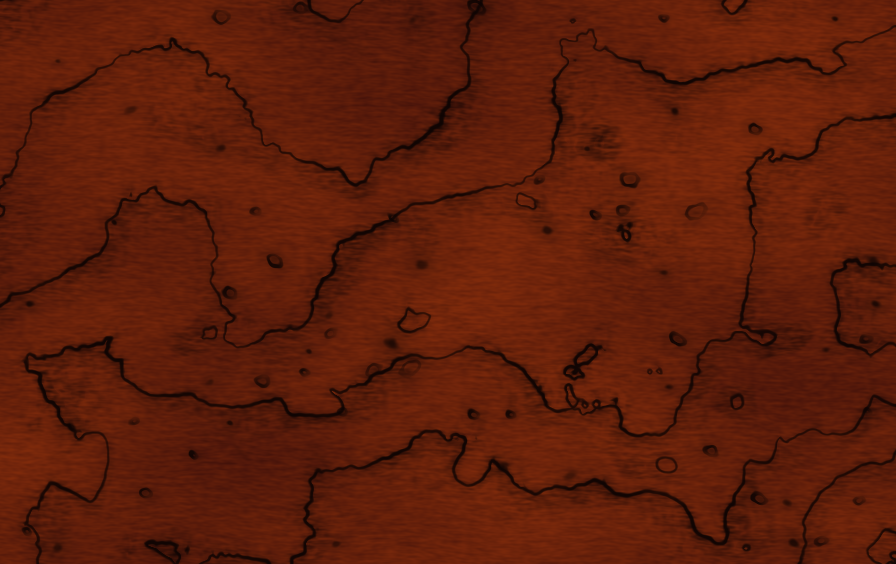
This texture is drawn by a WebGL 1 fragment shader. Its source:

```glsl
precision highp float;
// Polished burl veneer: red-brown wood with fine, nearly level grain.
// Thin black seams are contours of a warped noise field, shaded on one side;
// small knots (rings and dots) are scattered in clusters by a jittered grid.

uniform vec2 u_resolution;

#define SEAM_TREND 3.3     // seams crossed from bottom to top
#define SEAM_SLOPE 0.30    // rise of the seams to the right
#define SEAM_WIDTH 0.0024
#define SHADE_REACH 0.030
#define SHADE_DEPTH 0.42
#define KNOT_DENSITY 0.17
#define GRAIN_CONTRAST 0.75
#define CLOUD_CONTRAST 0.75
#define WOOD_DEEP vec3(0.315, 0.090, 0.038)
#define WOOD_BRIGHT vec3(0.460, 0.150, 0.042)
#define SEAM_COLOR vec3(0.050, 0.014, 0.010)

vec2 hash2(vec2 p) {
  vec3 q = fract(p.xyx * vec3(0.1031, 0.1030, 0.0973));
  q += dot(q, q.yzx + 33.33);
  return fract((q.xx + q.yz) * q.zy);
}

float corner(vec2 cell, vec2 offset) {
  float angle = 6.2832 * hash2(cell).x;
  return dot(vec2(cos(angle), sin(angle)), offset);
}

// Gradient noise, roughly -0.7 to 0.7
float noise(vec2 p) {
  vec2 i = floor(p), f = p - i;
  vec2 u = f * f * f * (f * (f * 6.0 - 15.0) + 10.0);
  vec2 e = vec2(1.0, 0.0);
  float low = mix(corner(i, f), corner(i + e, f - e), u.x);
  float high = mix(corner(i + e.yx, f - e.yx), corner(i + 1.0, f - 1.0), u.x);
  return mix(low, high, u.y);
}

// Growth field whose half-integer levels are the seams
float growth(vec2 p) {
  float rough = mix(1.35, 0.65, smoothstep(0.25, 0.75, p.y));
  float h = SEAM_TREND * (p.y - SEAM_SLOPE * p.x);
  h += 1.9 * noise(p * 1.9 + 7.3);
  h += 0.75 * rough * noise(p * vec2(3.8, 4.6) + 21.7);
  h += 0.45 * rough * smoothstep(0.15, 0.55, noise(p * 8.5 + 3.1));
  h += 0.16 * rough * noise(p * 13.0 + 41.0);
  h += 0.07 * noise(p * 31.0 + 11.0);
  return h + 0.035 * noise(p * 67.0 + 5.0);
}

// Darkness of the knots in a grid with the given number of cells per height
float knots(vec2 p, float cells, float aa) {
  vec2 q = p * cells;
  vec2 home = floor(q);
  float dark = 0.0;
  for (int j = -1; j <= 1; j++) {
    for (int i = -1; i <= 1; i++) {
      vec2 cell = home + vec2(float(i), float(j));
      vec2 place = hash2(cell + 17.0);
      vec2 kind = hash2(cell + 83.0);
      vec2 center = cell + 0.15 + 0.7 * place;
      float cluster = noise(center / cells * 3.2 + 60.0);
      float chance = KNOT_DENSITY + 0.7 * cluster - 0.16 * (center.y / cells - 0.5);
      float present = step(kind.x, chance);
      vec2 d = (q - center) / cells;
      d.y += (place.x - 0.5) * 0.7 * d.x;
      float radius = mix(0.07, 0.19, kind.y * kind.y) / cells;
      float r = length(d * vec2(0.85, 1.1)) + 0.004 * noise(p * 75.0);
      float ring = 1.0 - smoothstep(0.0012, 0.0032 + aa, abs(r - radius));
      ring *= 0.65 + 0.35 * sin(atan(d.y, d.x) + 6.2832 * place.y);
      float dot_ = 1.0 - smoothstep(radius * 0.25, radius + aa, r);
      float knot = mix(0.75 * dot_, ring + 0.2 * dot_, step(0.55, place.y));
      float stain = 0.28 * exp(-r * r / (5.0 * radius * radius));
      dark = max(dark, present * (0.5 + 0.5 * place.x) * (knot + stain));
    }
  }
  return dark;
}

void main() {
  vec2 p = gl_FragCoord.xy / u_resolution.y;
  float aa = 0.8 / u_resolution.y;

  // Fine grain, slightly wavy and tilted
  vec2 g = vec2(p.x, p.y + 0.03 * p.x + 0.008 * noise(p * 5.0));
  float grain = noise(g * vec2(24.0, 150.0)) + 0.8 * noise(g * vec2(70.0, 240.0) + 9.0);
  float streak = smoothstep(0.28, 0.6, noise(g * vec2(9.0, 75.0) + 33.0));

  // Cloudy base tone with a warm glow at the upper right
  float cloud = noise(p * vec2(1.8, 2.6) + 15.0) + 0.5 * noise(p * vec2(4.0, 8.0) + 50.0);
  vec2 glow = (p - vec2(1.2, 0.76)) / vec2(0.34, 0.30);
  float tone = 0.52 + CLOUD_CONTRAST * cloud + GRAIN_CONTRAST * grain * 0.6;
  tone += 0.38 * exp(-dot(glow, glow)) - 0.2 * streak;
  vec3 color = mix(WOOD_DEEP, WOOD_BRIGHT, clamp(tone, -0.35, 1.25));

  // Signed distance to the nearest seam
  float h = growth(p);
  float e = 0.003;
  vec2 slope = vec2(growth(p + vec2(e, 0.0)) - h, growth(p + vec2(0.0, e)) - h) / e;
  float level = fract(h) - 0.5;
  float dist = level / max(length(slope), 1.6);

  // Seam line of changing weight, and its one-sided shade
  float weight = clamp(0.8 + 1.3 * noise(p * 7.0 + 70.0), 0.3, 1.5);
  float width = SEAM_WIDTH * weight;
  float seam = 1.0 - smoothstep(width * 0.4, width + 0.0012 + aa, abs(dist));
  seam *= clamp(0.55 + 0.4 * weight, 0.0, 1.0);
  float reach = SHADE_REACH * (dist < 0.0 ? 1.0 : 0.3);
  float shade = exp(-abs(dist) / reach) * (1.0 - smoothstep(0.25, 0.5, abs(level)));
  shade *= SHADE_DEPTH * weight * clamp(0.85 - 0.8 * grain, 0.3, 1.4);

  float spots = max(knots(p, 14.0, aa), 0.85 * knots(p + 3.7, 23.0, aa));
  float dark = 1.0 - (1.0 - clamp(shade, 0.0, 0.8)) * (1.0 - 0.92 * seam)
    * (1.0 - clamp(0.85 * spots, 0.0, 0.9));
  gl_FragColor = vec4(mix(color, SEAM_COLOR, dark), 1.0);
}
```
